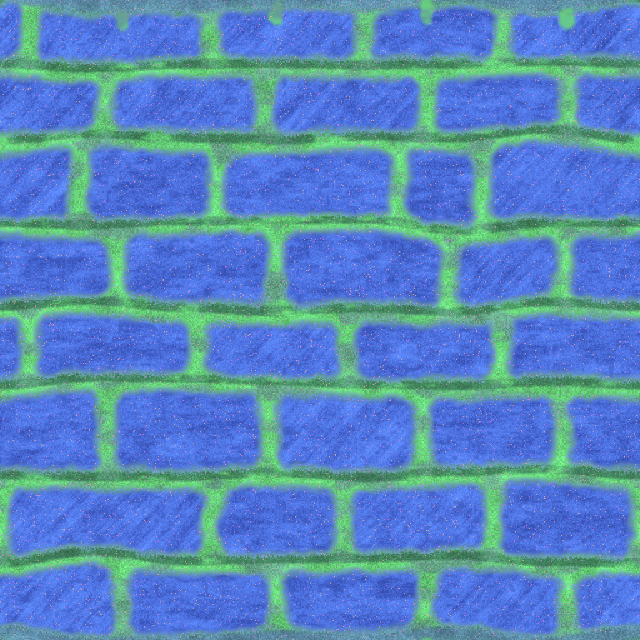
This texture map is drawn by a Shadertoy shader. Its source:

```glsl
// Weathered blue brick wall with raised green mortar and pink mineral specks.

const vec3 BRICK_DARK   = vec3(0.21, 0.31, 0.70);
const vec3 BRICK_BASE   = vec3(0.31, 0.45, 0.89);
const vec3 BRICK_LIGHT  = vec3(0.38, 0.56, 1.00);
const vec3 FRINGE       = vec3(0.40, 0.58, 0.74);
const vec3 MORTAR       = vec3(0.41, 0.84, 0.48);
const vec3 MORTAR_DULL  = vec3(0.41, 0.64, 0.56);
const vec3 MORTAR_SHADE = vec3(0.24, 0.48, 0.35);
const vec3 SPECK_PINK   = vec3(0.88, 0.46, 0.90);
const vec3 SPECK_PEACH  = vec3(0.90, 0.66, 0.60);

const vec2  JOINT_HALF    = vec2(0.0105, 0.0120); // half widths, upright and level
const float CORNER_RADIUS = 0.022;
const float COURSE_WAVE   = 0.024;
const float JOINT_WAVE    = 0.012;
const float EDGE_WEAR     = 0.014;
const float GRAIN_CELLS   = 512.0;
const float SPECK_SHARE   = 0.022;

// Course boundaries from the bottom, and the four upright joints of each course.
const float COURSE[9] = float[9](0.0, 0.125, 0.260, 0.398, 0.516, 0.642, 0.785, 0.896, 1.0);
const vec4 JOINTS[8] = vec4[8](
    vec4(0.194, 0.436, 0.668, 0.891), vec4(0.002, 0.331, 0.540, 0.771),
    vec4(0.169, 0.424, 0.658, 0.880), vec4(0.044, 0.310, 0.542, 0.781),
    vec4(0.184, 0.434, 0.698, 0.880), vec4(0.126, 0.342, 0.624, 0.755),
    vec4(0.165, 0.414, 0.664, 0.885), vec4(0.046, 0.326, 0.573, 0.788));

float hash(vec2 p) {
    vec3 q = fract(p.xyx * 0.1031);
    q += dot(q, q.yzx + 33.33);
    return fract((q.x + q.y) * q.z);
}

// Value noise that tiles over the unit square.
float noise(vec2 uv, vec2 freq) {
    vec2 p = uv * freq, i = floor(p), f = p - i;
    f = f * f * (3.0 - 2.0 * f);
    vec2 a = mod(i, freq), b = mod(i + 1.0, freq);
    return mix(mix(hash(a), hash(vec2(b.x, a.y)), f.x),
               mix(hash(vec2(a.x, b.y)), hash(b), f.x), f.y);
}

float fbm(vec2 uv, vec2 freq) {
    float sum = 0.0, amp = 0.5;
    for (int i = 0; i < 4; i++) {
        sum += amp * noise(uv, freq);
        freq *= 2.0;
        amp *= 0.5;
    }
    return sum / 0.9375;
}

// Brick face: creases lit from above, with grain and dark pits.
vec3 brickFace(vec2 uv, float id, float grain) {
    vec2 q = vec2(uv.x, uv.y - step(0.45, id) * uv.x);
    vec2 freq = vec2(11.0, 30.0);
    float relief = fbm(q + vec2(-0.002, 0.004), freq) - fbm(q, freq);
    float tone = -relief * 2.6 + (fbm(uv, vec2(40.0)) - 0.5) * 0.9
               + (grain - 0.5) * 0.55 + (id - 0.5) * 0.18;
    vec3 col = mix(BRICK_BASE, BRICK_LIGHT, clamp(tone * 1.5, 0.0, 1.0));
    col = mix(col, BRICK_DARK, clamp(-tone * 1.5, 0.0, 1.0));
    float pit = smoothstep(0.76, 0.88, noise(uv, vec2(90.0, 130.0)));
    return mix(col, BRICK_DARK, 0.4 * pit);
}

void mainImage(out vec4 fragColor, in vec2 fragCoord) {
    vec2 uv = fragCoord / iResolution.xy;
    vec2 cell = floor(uv * GRAIN_CELLS);
    float grain = hash(cell);

    // Hand-laid wobble of the courses and uprights.
    vec2 p = uv;
    p.y = fract(p.y + COURSE_WAVE * (noise(uv, vec2(7.0, 8.0)) - 0.5));
    p.x += JOINT_WAVE * (noise(uv, vec2(9.0, 22.0)) - 0.5);

    // Course, then distances to the surrounding joint centre lines.
    int row = 0;
    for (int i = 1; i < 8; i++) if (p.y > COURSE[i]) row = i;
    float below = p.y - COURSE[row], above = COURSE[row + 1] - p.y;
    float left = 1.0, right = 1.0, stub = 1.0, brick = 0.0;
    for (int k = 0; k < 4; k++) {
        float ahead = fract(p.x - JOINTS[row][k]);
        if (ahead < left) { left = ahead; brick = float(k); }
        right = min(right, fract(JOINTS[row][k] - p.x));
        stub = min(stub, abs(fract(p.x - JOINTS[0][k] + 0.5) - 0.5));
    }
    float id = hash(vec2(brick * 7.0 + 3.0, float(row) * 13.0 + 5.0));

    // Inset from the worn, rounded brick outline.
    vec2 toJoint = vec2(min(left, right), min(below, above));
    vec2 corner = max(CORNER_RADIUS - (toJoint - JOINT_HALF), 0.0);
    float wear = fbm(uv, vec2(36.0)) - 0.5;
    float inset = CORNER_RADIUS - length(corner) + EDGE_WEAR * wear + 0.006 * (grain - 0.5);

    // Mortar: dull patches, shade below each brick, and a greyed outer seam.
    float streak = fbm(uv, vec2(20.0, 44.0));
    float seam = 1.0 - smoothstep(0.006, 0.022, min(p.y, 1.0 - p.y));
    float side = below < above ? below : -above;
    float crossing = 1.0 - smoothstep(0.008, 0.026, length(toJoint));
    float dull = smoothstep(0.45, 0.72, streak + 0.22 * crossing);
    vec3 mortar = mix(MORTAR, MORTAR_DULL, 0.85 * dull);
    float shade = smoothstep(-0.004, 0.002, side) * (1.0 - smoothstep(0.010, 0.017, side));
    shade *= smoothstep(0.25, 0.55, streak + 0.1) * (1.0 - 0.5 * crossing);
    mortar = mix(mortar, MORTAR_SHADE, 0.85 * shade);
    mortar = mix(mortar, FRINGE * 0.92, 0.85 * seam);
    mortar *= 0.88 + 0.24 * grain + 0.35 * wear;

    vec3 fringe = mix(FRINGE, MORTAR_DULL, 0.4 * streak) * (0.88 + 0.24 * grain);
    vec3 col = mix(mortar, fringe, smoothstep(-0.005, 0.005, inset));
    col = mix(col, brickFace(uv, id, grain), smoothstep(0.002, 0.012, inset));

    // Tufts of mortar where the lowest uprights carry over the seam.
    float tuft = length(vec2(stub, (p.y - 0.976) * 0.65)) + 0.018 * wear;
    float tuftMask = (1.0 - smoothstep(0.006, 0.015, tuft)) * step(0.93, p.y);
    col = mix(col, mix(MORTAR, MORTAR_DULL, dull), 0.85 * tuftMask);

    // Mineral specks.
    float speck = step(1.0 - SPECK_SHARE, hash(cell + 271.0));
    float dotMask = 1.0 - smoothstep(0.35, 0.65, length(fract(uv * GRAIN_CELLS) - 0.5));
    vec3 speckColor = mix(SPECK_PINK, SPECK_PEACH, step(0.5, hash(cell + 619.0)));
    col = mix(col, speckColor, 0.85 * speck * dotMask);

    fragColor = vec4(clamp(col, 0.0, 1.0), 1.0);
}
```
